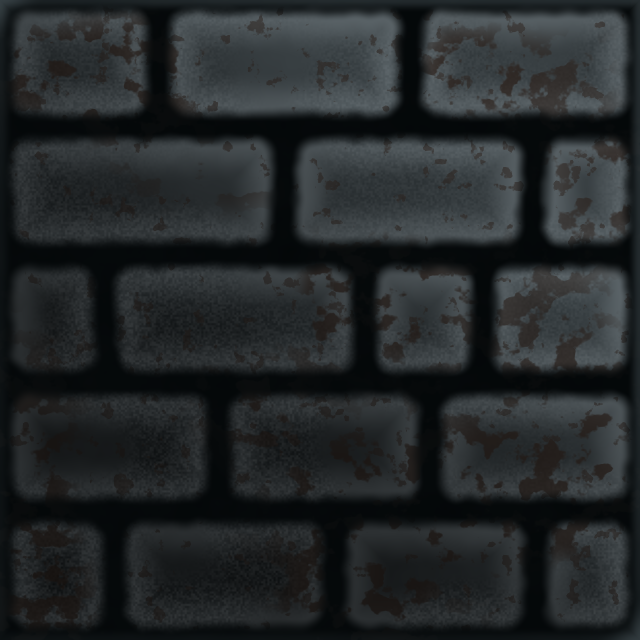
A WebGL 1 fragment shader for this texture:

```glsl
precision highp float;
// Dark, worn stone wall: five courses of uneven blocks with soft black joints.
// Rounded-box distances shape each block and its pale worn rim; value noise
// adds grain, rust and flecks, while light fades from upper right to lower left.
uniform vec2 u_resolution;

const float COURSES = 5.0;
const float JOINT_HALF = 0.0145;
const float CORNER = 0.032;
const vec3 MORTAR = vec3(0.018, 0.032, 0.037);
const vec3 STONE_TINT = vec3(0.89, 1.0, 1.05);
const vec3 RIM_TINT = vec3(0.95, 1.0, 1.03);
const vec3 RUST = vec3(0.125, 0.092, 0.075);

float hash(vec2 p) {
  vec3 q = fract(vec3(p.xyx) * 0.1031);
  q += dot(q, q.yzx + 33.33);
  return fract((q.x + q.y) * q.z);
}

float noise(vec2 p) {
  vec2 cell = floor(p);
  vec2 f = fract(p);
  f = f * f * (3.0 - 2.0 * f);
  float low = mix(hash(cell), hash(cell + vec2(1.0, 0.0)), f.x);
  float high = mix(hash(cell + vec2(0.0, 1.0)), hash(cell + 1.0), f.x);
  return mix(low, high, f.y);
}

float fbm(vec2 p) {
  float sum = 0.0;
  float weight = 0.53;
  for (int i = 0; i < 4; i++) {
    sum += weight * noise(p);
    p = p * 2.03 + 17.3;
    weight *= 0.5;
  }
  return sum;
}

float roundedBox(vec2 p, vec2 halfSize, float radius) {
  vec2 q = abs(p) - halfSize + radius;
  return length(max(q, 0.0)) + min(max(q.x, q.y), 0.0) - radius;
}

// Upright joints of a course, counted from the bottom; 2.0 means none.
vec3 jointsOf(float course) {
  if (course < 0.5) return vec3(0.179, 0.522, 0.837);
  if (course < 1.5) return vec3(0.342, 0.672, 2.0);
  if (course < 2.5) return vec3(0.165, 0.569, 0.754);
  if (course < 3.5) return vec3(0.444, 0.833, 2.0);
  return vec3(0.248, 0.642, 2.0);
}

// Left and right limits of the block holding x, with slightly leaning joints.
vec2 blockSpan(float x, float course, float height) {
  vec3 joints = jointsOf(course);
  vec2 span = vec2(0.0, 1.0);
  for (int i = 0; i < 3; i++) {
    float lean = hash(vec2(course + 3.0, float(i))) - 0.5;
    float joint = joints[i] + lean * 0.018 * (height - 0.5);
    if (x > joint) span.x = joint;
    else span.y = min(span.y, joint);
  }
  return span;
}

// Rust gathers in broad patches and breaks into small flakes.
float rustMask(vec2 p) {
  float patches = smoothstep(0.42, 0.72, noise(p * 6.0 + 4.7));
  float flakes = smoothstep(0.53, 0.64, fbm(p * vec2(34.0, 38.0)));
  return patches * flakes;
}

void main() {
  vec2 uv = gl_FragCoord.xy / u_resolution;

  // Locate the block and measure depth inside its worn outline.
  float course = clamp(floor(uv.y * COURSES), 0.0, COURSES - 1.0);
  float height = uv.y * COURSES - course;
  vec2 span = blockSpan(uv.x, course, height);
  vec2 center = vec2(0.5 * (span.x + span.y), (course + 0.507) / COURSES);
  vec2 halfSize = vec2(0.5 * (span.y - span.x), 0.5 / COURSES) - JOINT_HALF;
  float wobble = (noise(uv * 45.0) - 0.5) * 0.006;
  float depth = wobble - roundedBox(uv - center, halfSize, CORNER);
  float block = smoothstep(-0.007, 0.019, depth);
  float rim = 1.0 - smoothstep(0.010, 0.075, depth);

  // Light and stone tone.
  float light = smoothstep(0.5, 1.5, uv.x * 0.85 + uv.y);
  float variation = 0.93 + 0.14 * hash(floor(vec2(center.x * 40.0, course)));
  float cloud = (fbm(uv * 11.0) - 0.5) * 0.035;
  float tone = (0.095 + 0.155 * light) * variation + cloud;
  float rimTone = (0.085 + 0.045 * light) * rim;
  vec3 stone = STONE_TINT * tone + RIM_TINT * rimTone;

  // Fine pale grain, strongest on dim blocks and near their lower edges.
  float grain = noise(uv * 310.0) - 0.5;
  float lower = 1.0 - smoothstep(0.15, 0.55, height);
  float grainArea = smoothstep(0.3, 0.65, noise(uv * 7.0 + 9.0) + 0.2 * lower);
  stone += grain * grainArea * mix(0.07, 0.045, light);

  // Rust patches and scattered dark flecks.
  float flecks = smoothstep(0.66, 0.74, fbm(uv * 48.0 + 31.0)) * 0.5;
  float rust = rustMask(uv);
  stone = mix(stone, RUST * (0.75 + 0.6 * light), max(rust * 0.72, flecks));

  // Joints, with a faint dusty border around the panel.
  vec3 mortar = MORTAR + RUST * rust * 0.14 + 0.012 * (fbm(uv * 20.0) - 0.5);
  vec2 toEdge = min(uv, 1.0 - uv);
  float border = 1.0 - smoothstep(0.0, 0.02, min(toEdge.x, toEdge.y));
  mortar += STONE_TINT * border * (0.035 + 0.10 * light);
  vec3 color = mix(mortar, stone, block);

  // Pale slanting wear at the upper left and lower right corners.
  float cornerGap = min(uv.x + 1.0 - uv.y, uv.y + 1.0 - uv.x);
  float cornerWear = 1.0 - smoothstep(0.0, 0.07, cornerGap);
  color += STONE_TINT * cornerWear * 0.13;
  gl_FragColor = vec4(clamp(color, 0.0, 1.0), 1.0);
}
```
